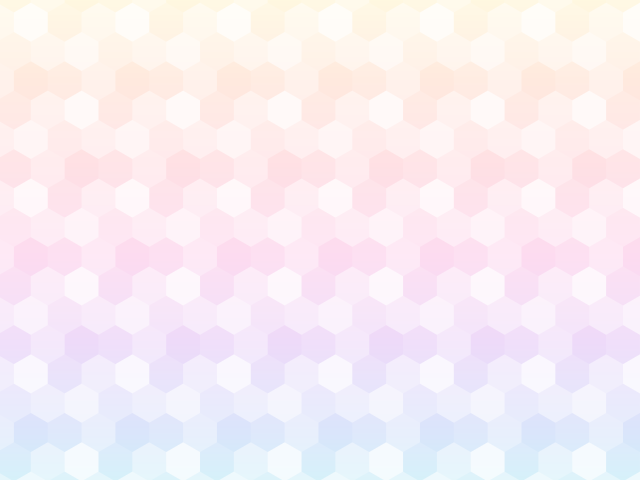
Write a Shadertoy shader that draws this background.

```glsl
#define HEX_WIDTH 0.0705
#define FIRST_HEX vec2(0.0642, 0.1684)
#define RAMP_STEP 0.1831
#define RAMP_START -0.0147
#define EDGE_SOFTNESS 1.0

const float ROW_PITCH = 0.8660254;

// Pastel ramp from top to bottom, one stop every three hexagon rows
const vec3 RAMP[7] = vec3[7](
    vec3(1.000, 0.976, 0.880),
    vec3(1.000, 0.914, 0.871),
    vec3(0.998, 0.878, 0.896),
    vec3(0.992, 0.860, 0.941),
    vec3(0.931, 0.856, 0.977),
    vec3(0.855, 0.898, 0.984),
    vec3(0.770, 0.965, 0.965));

// Opacity of the white veil over a 3 by 3 block of cells
const float VEIL[9] = float[9](
    0.00, 0.13, 0.38,
    0.47, 0.77, 0.15,
    0.30, 0.46, 0.65);

vec3 pastelRamp(float y) {
    float t = clamp((y - RAMP_START) / RAMP_STEP, 0.0, 5.999);
    int stop = int(t);
    return mix(RAMP[stop], RAMP[stop + 1], fract(t));
}

// Signed distance to a pointy-top hexagon of width 1
float hexDistance(vec2 p) {
    p = abs(p);
    return max(p.x, 0.5 * p.x + ROW_PITCH * p.y) - 0.5;
}

float veilOfCell(vec2 cell) {
    ivec2 k = ivec2(mod(cell + 0.5, 3.0));
    return VEIL[k.y * 3 + k.x];
}

// Blend the cells around p by how much of the pixel each one covers
float hexVeil(vec2 p, float pixel) {
    float row = round(p.y / ROW_PITCH);
    vec2 nearest = vec2(round(p.x - 0.5 * row), row);
    float veil = 0.0;
    float total = 0.0;
    for (int j = -1; j <= 1; j++) {
        for (int i = -1; i <= 1; i++) {
            vec2 cell = nearest + vec2(i, j);
            vec2 center = vec2(cell.x + 0.5 * cell.y, cell.y * ROW_PITCH);
            float cover = clamp(0.5 - hexDistance(p - center) / pixel, 0.0, 1.0);
            veil += cover * veilOfCell(cell);
            total += cover;
        }
    }
    return veil / max(total, 1e-4);
}

void mainImage(out vec4 fragColor, in vec2 fragCoord) {
    // Canvas heights, measured downward from the top edge
    vec2 uv = fragCoord / iResolution.y;
    uv.y = 1.0 - uv.y;

    float pixel = EDGE_SOFTNESS / (iResolution.y * HEX_WIDTH);
    float veil = hexVeil((uv - FIRST_HEX) / HEX_WIDTH, pixel);
    fragColor = vec4(mix(pastelRamp(uv.y), vec3(1.0), veil), 1.0);
}
```
